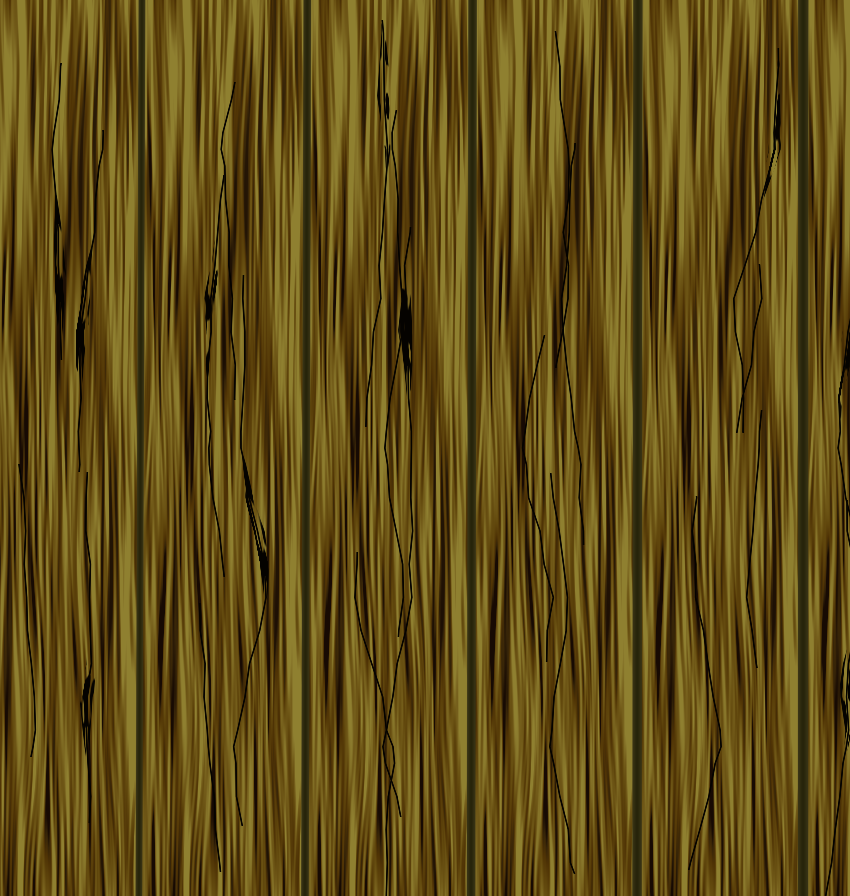
Reproduce this texture procedurally as a Shadertoy shader.

```glsl
// Weathered olive-brown timber: upright planks parted by dark tapering gaps.
// Every plank shares one grain of leaning, staggered fibres on a tone ramp;
// thin black cracks wander down each plank on paths hashed from its index.

float hash(vec2 p) {
    return fract(sin(dot(p, vec2(127.1, 311.7))) * 43758.5);
}

float noise(vec2 p) {
    vec2 i = floor(p), f = fract(p);
    f = f * f * (3.0 - 2.0 * f);
    return mix(mix(hash(i), hash(i + vec2(1, 0)), f.x),
               mix(hash(i + vec2(0, 1)), hash(i + vec2(1, 1)), f.x), f.y);
}

// One strand of wood: noise along y, shifted at random for each column
float strand(float column, float y) {
    y += 9.0 * hash(vec2(column, 77.0));
    float i = floor(y);
    return mix(hash(vec2(column, i)), hash(vec2(column, i + 1.0)), smoothstep(0.0, 1.0, y - i));
}

float fibres(vec2 p) {
    float i = floor(p.x);
    return mix(strand(i, p.y), strand(i + 1.0, p.y), smoothstep(0.1, 0.9, p.x - i));
}

// Straight segments between random offsets, for angular cracks
float zigzag(float t, float seed) {
    float i = floor(t);
    return mix(hash(vec2(i + 20.0, seed)), hash(vec2(i + 21.0, seed)), t - i) - 0.5;
}

// Tone of the wood fibres: 0 is dark, 1 is light
float grainTone(vec2 p) {
    vec2 q = p;
    q.x += 0.06 * (noise(vec2(p.x * 6.0, p.y * 5.0) + 60.0) - 0.5);
    // Layers lean opposite ways, so fibres cross in slender wedges
    float s = 0.40 * fibres(vec2((q.x + 0.15 * q.y) * 56.0 + 10.0, q.y * 6.0))
            + 0.22 * fibres(vec2((q.x - 0.18 * q.y) * 36.0 + 130.0, q.y * 5.0))
            + 0.38 * fibres(vec2((q.x - 0.05 * q.y) * 72.0 + 240.0, q.y * 8.0));
    float tone = smoothstep(0.19, 0.79, s);
    // Slightly lighter towards the upper right, with two stained patches
    tone += 0.13 * (p.x - 0.5) + 0.08 * (p.y - 0.5);
    vec2 a = (p - vec2(0.2, 0.43)) / vec2(0.16, 0.1);
    vec2 b = (p - vec2(0.5, 0.22)) / vec2(0.3, 0.08);
    return tone - 0.12 * exp(-dot(a, a)) - 0.07 * exp(-dot(b, b));
}

vec3 woodColor(float t) {
    vec3 c = mix(vec3(0.09, 0.04, 0.01), vec3(0.21, 0.14, 0.03), clamp(t / 0.1, 0.0, 1.0));
    c = mix(c, vec3(0.31, 0.20, 0.02), clamp((t - 0.10) / 0.15, 0.0, 1.0));
    c = mix(c, vec3(0.38, 0.28, 0.05), clamp((t - 0.25) / 0.20, 0.0, 1.0));
    c = mix(c, vec3(0.45, 0.36, 0.10), clamp((t - 0.45) / 0.21, 0.0, 1.0));
    return mix(c, vec3(0.56, 0.50, 0.19), clamp((t - 0.66) / 0.23, 0.0, 1.0));
}

// Coverage of all cracks on one plank; px is a pixel in plank widths
float cracks(vec2 p, float plank, float px) {
    float ink = 0.0;
    for (int k = 0; k < 4; k++) {
        float seed = plank * 7.0 + float(k) * 1.7 + 3.0;
        float len = mix(0.16, 0.68, hash(vec2(seed, 5.0)));
        // Tops are spread from the upper end of the plank to the lower
        float spread = (float(k) + hash(vec2(seed, 9.0))) / 4.0;
        float top = 1.04 - (1.1 - len) * spread;
        float along = (top - p.y) / len;
        float inside = step(0.0, along) * step(along, 1.0);

        float path = 0.25 + 0.5 * hash(vec2(seed, 13.0))
                   + 0.26 * zigzag(p.y * 6.0, seed)
                   + 0.035 * zigzag(p.y * 27.0, seed + 40.0);
        float dist = abs(p.x - path);
        float line = 1.0 - smoothstep(0.005 - px * 0.5, 0.005 + px * 0.5, dist);

        // A splintered stretch of short strands beside the line
        float center = 0.15 + 0.7 * hash(vec2(seed, 17.0));
        float swell = max(0.0, 1.0 - abs(along - center) * len / 0.09);
        float strands = noise(vec2((p.x - path) * 60.0 + 90.0, p.y * 34.0 + seed));
        float splinter = smoothstep(0.5, 0.62, strands)
                       * (1.0 - smoothstep(0.0, px, dist - 0.04 * swell))
                       * step(0.01, swell) * step(0.4, hash(vec2(seed, 21.0)));
        ink = max(ink, inside * max(line, splinter));
    }
    return ink;
}

void mainImage(out vec4 fragColor, in vec2 fragCoord) {
    vec2 uv = fragCoord / iResolution.xy;
    float period = 0.1945;
    float px = 1.0 / (iResolution.x * period);

    // Plank coordinates: gaps lie on whole numbers and lean a little
    float u = (uv.x - 0.167) / period + 0.022 * (1.0 - uv.y) * (1.0 - uv.x);
    float plank = floor(u);
    vec2 p = vec2(u - plank, uv.y);

    // Fibres, with paler worn edges
    float gapDist = abs(u - round(u));
    float gapHalf = 0.018 + 0.014 * uv.x;
    float edge = 1.0 - smoothstep(0.0, 0.035, gapDist - gapHalf);
    vec3 color = woodColor(grainTone(p) + 0.15 * edge);

    // Cracks, then the gaps between planks
    color = mix(color, vec3(0.02, 0.01, 0.0), cracks(p, plank + 5.0, px));
    vec3 gapColor = mix(vec3(0.15, 0.14, 0.04), vec3(0.22, 0.20, 0.08),
                        smoothstep(0.0, gapHalf, gapDist));
    color = mix(gapColor, color, smoothstep(-px * 0.7, px * 0.7, gapDist - gapHalf));
    fragColor = vec4(color, 1.0);
}
```
